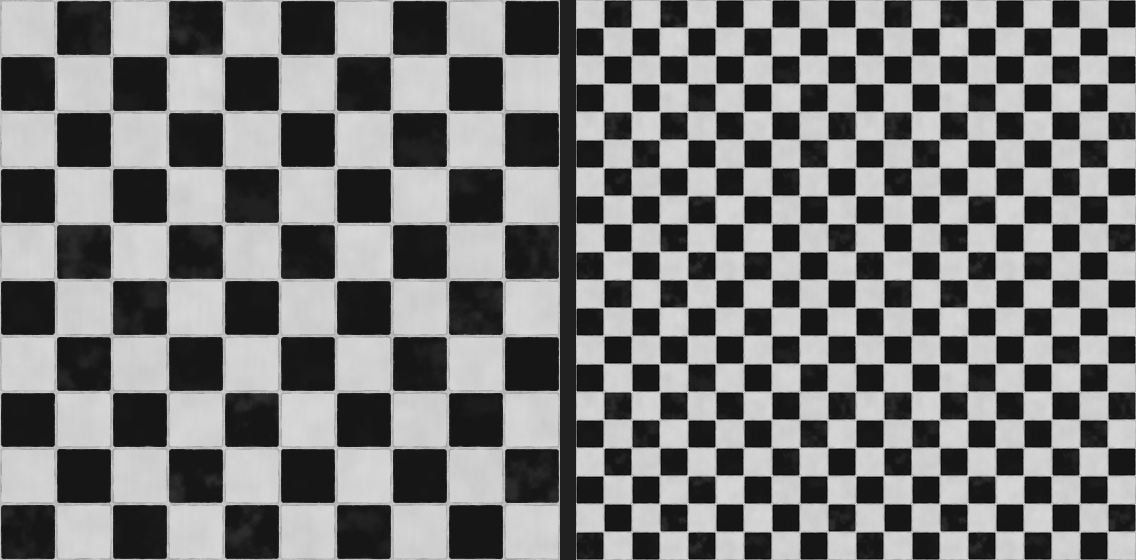
Left, the tile; right, the same tile 2 across and 2 down.
Give the GLSL for this pattern, as a WebGL 2 fragment shader.

```glsl
#version 300 es
precision highp float;
// Checkerboard of glazed black and pale grey tiles with thin worn grout.

#define TILES 10.0          // tiles across and down
#define GROUT_HALF 0.021    // half the joint width, in tiles
#define CORNER 0.045        // corner radius, in tiles
#define WOBBLE 0.009        // unevenness of the tile edges
#define SOFTNESS 0.007      // half width of the edge blend
#define BLACK_GLAZE 0.086
#define PALE_GLAZE 0.818
#define GROUT_TONE 0.745
#define HAZE 0.10           // cloudy wear on black tiles
#define SEAM_SHADE 0.17     // dark line around pale tiles

uniform vec2 u_resolution;
out vec4 fragColor;

float hash(vec2 p) {
    vec3 q = fract(vec3(p.xyx) * vec3(0.1031, 0.1030, 0.0973));
    q += dot(q, q.yzx + 33.33);
    return fract((q.x + q.y) * q.z);
}

// Value noise whose lattice wraps after the given period
float noise(vec2 p, vec2 period) {
    vec2 i = floor(p);
    vec2 f = fract(p);
    f = f * f * (3.0 - 2.0 * f);
    vec2 a = mod(i, period);
    vec2 b = mod(i + 1.0, period);
    return mix(mix(hash(a), hash(vec2(b.x, a.y)), f.x),
               mix(hash(vec2(a.x, b.y)), hash(b), f.x), f.y);
}

// Noise over the tile grid, at a whole number of cells per tile
float gridNoise(vec2 p, vec2 cells) {
    return noise(p * cells, TILES * cells);
}

float clouds(vec2 p) {
    float sum = 0.0;
    float weight = 0.55;
    for (int i = 0; i < 4; i++) {
        sum += weight * noise(p, vec2(512.0));
        p = p * 2.03 + 17.3;
        weight *= 0.5;
    }
    return sum;
}

float roundedBox(vec2 p, float halfSize, float radius) {
    vec2 d = abs(p) - halfSize + radius;
    return length(max(d, 0.0)) + min(max(d.x, d.y), 0.0) - radius;
}

void main() {
    vec2 grid = gl_FragCoord.xy / u_resolution * TILES;
    vec2 tile = mod(floor(grid), TILES);
    vec2 local = fract(grid) - 0.5;
    float pixel = TILES / min(u_resolution.x, u_resolution.y);
    float isPale = mod(tile.x + tile.y, 2.0);

    // Tile outline with a slightly uneven edge
    float edgeNoise = 0.65 * gridNoise(grid, vec2(9.0)) + 0.35 * gridNoise(grid, vec2(27.0));
    float dist = roundedBox(local, 0.5 - GROUT_HALF, CORNER) + WOBBLE * (edgeNoise - 0.5);
    float blend = max(SOFTNESS, 0.6 * pixel);
    float cover = 1.0 - smoothstep(-blend, blend, dist);

    // Each tile has its own cloud pattern and amount of wear
    vec2 seed = vec2(hash(tile + 11.7), hash(tile + 47.3));
    float wear = hash(tile + 83.1);
    float cloud = clouds(local * 2.6 + 20.0 + seed * 90.0);
    float patches = smoothstep(0.42, 0.82, cloud);

    // Black glaze: grey haze, with a faintly lit rim
    float black = BLACK_GLAZE + HAZE * patches * wear * wear;
    black += 0.035 * smoothstep(-0.035, 0.0, dist) * edgeNoise;

    // Pale glaze: soft mottling and vertical streaks
    float streak = gridNoise(grid, vec2(16.0, 2.0)) - 0.5;
    float pale = PALE_GLAZE + 0.06 * (cloud - 0.5) + 0.012 * (wear - 0.5) + 0.01 * streak;
    float speck = smoothstep(0.94, 1.0, gridNoise(grid, vec2(30.0)));
    pale -= 0.03 * speck * patches;

    // Grout: grainy, with a broken dark seam beside the pale tiles
    float grain = gridNoise(grid, vec2(45.0)) - 0.5;
    float grout = GROUT_TONE + 0.10 * grain + 0.08 * (gridNoise(grid, vec2(6.0)) - 0.5);
    float tone = mix(grout, mix(black, pale, isPale), cover);
    float seamWidth = max(0.009, 0.6 * pixel);
    float seam = exp(-dist * dist / (seamWidth * seamWidth));
    float broken = smoothstep(0.25, 0.75, gridNoise(grid, vec2(7.0)));
    tone -= SEAM_SHADE * isPale * seam * mix(0.35, 1.0, broken);

    // Sparse chips of grout colour along the black edges
    float chip = smoothstep(0.78, 0.95, gridNoise(grid, vec2(13.0)));
    tone += 0.22 * (1.0 - isPale) * chip * cover * smoothstep(-0.03, 0.0, dist);

    fragColor = vec4(vec3(clamp(tone, 0.0, 1.0)), 1.0);
}
```
